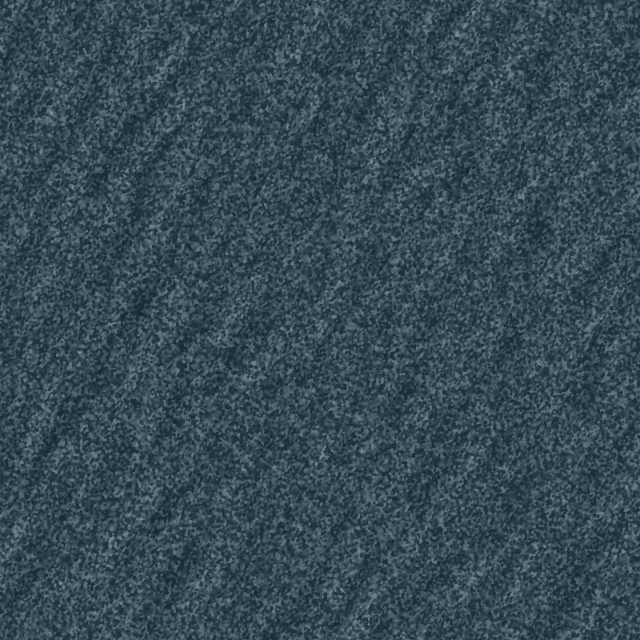
Write a WebGL 2 fragment shader that draws this texture.

```glsl
#version 300 es
precision highp float;
// Slate-blue grainy surface crossed by soft, steep diagonal ripples.
// Cellular noise blends random cell values by distance: nearly round cells
// give the fine grain, differences of long rotated cells give the ripples.
uniform vec2 u_resolution;
out vec4 fragColor;

// Three random values in 0..1 per cell
vec3 hash3(vec2 cell) {
    vec3 h = fract(cell.xyx * vec3(0.1031, 0.1030, 0.0973));
    h += dot(h, h.yxz + 33.33);
    return fract((h.xxy + h.yzz) * h.zyx);
}

// Smooth cellular noise with zero mean and unit variance
float cellNoise(vec2 p, float sharpness) {
    vec2 home = floor(p);
    float total = 0.0, power = 0.0;
    for (int y = -1; y <= 1; y++) {
        for (int x = -1; x <= 1; x++) {
            vec2 cell = home + vec2(x, y);
            vec3 random = hash3(cell + 400.0);
            vec2 offset = cell + random.xy - p;
            float weight = exp(-sharpness * dot(offset, offset));
            total += weight * (random.z - 0.5) * 3.46;
            power += weight * weight;
        }
    }
    return total / sqrt(power);
}

// Difference across the streaks: keeps the ripples, drops broad patches
float ripple(vec2 p) {
    return 0.7 * (cellNoise(p, 3.0) - cellNoise(p + vec2(1.3, 0.2), 3.0));
}

void main() {
    vec2 uv = gl_FragCoord.xy / u_resolution.y;

    // Streak frame: x runs across the streaks, y along them
    vec2 along = vec2(0.55, 0.835);
    vec2 frame = vec2(dot(uv, vec2(along.y, -along.x)), dot(uv, along));
    vec2 bent = frame;
    bent.x += 0.006 * sin(frame.y * 9.0 + 5.0 * uv.x)
            + 0.003 * sin(frame.y * 23.0 - 11.0 * uv.x);

    // Wide and narrow streaks
    float streak = 0.75 * ripple(bent * vec2(42.0, 11.0))
                 + 0.60 * ripple(bent * vec2(78.0, 24.0) + 37.0);

    // Fine grain, a little stretched along the streaks, with brighter peaks
    float grain = cellNoise(frame * vec2(300.0, 260.0) + 91.0, 5.0);
    grain += 0.13 * (grain * grain - 1.0);

    // Grain is stronger on the bright side of the ripples
    float tone = 0.021 * streak + (0.066 + 0.007 * streak) * grain;
    vec3 color = vec3(0.206, 0.293, 0.331) + tone * vec3(1.02, 1.0, 0.98);

    // Slight shift of hue from left to right
    color += vec3(0.001, 0.003, -0.004) * (uv.x - 0.5);
    fragColor = vec4(clamp(color, 0.0, 1.0), 1.0);
}
```
